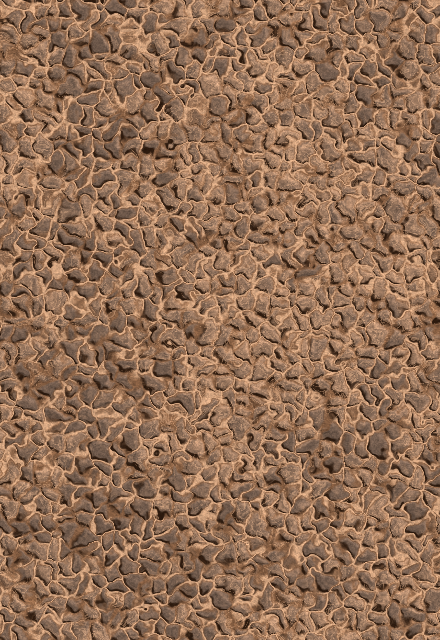
A WebGL 2 fragment shader for this texture:

```glsl
#version 300 es
precision highp float;

uniform vec2 u_resolution;
out vec4 fragColor;

#define CELLS 41.0       // pebbles along the canvas height
#define WARP 0.38        // bending of the pebble outlines
#define SIZE_SPREAD 0.34 // difference between large and small pebbles
#define VEIN_WIDTH 0.085
#define DOME_WIDTH 0.30
#define LIGHT vec2(0.60, 0.80)
#define SHADOW_REACH 0.13
#define RELIEF 1.05
#define WEAR 0.75        // amount of rubbed copper flecks
#define GRAIN 0.20

const vec3 CREVICE = vec3(0.16, 0.09, 0.045);
const vec3 COPPER = vec3(0.53, 0.35, 0.22);
const vec3 PATINA = vec3(0.43, 0.345, 0.29);
const vec3 RUBBED = vec3(0.62, 0.48, 0.38);
const vec3 RIDGE = vec3(0.88, 0.69, 0.54);

float hash(vec2 p) {
    return fract(sin(dot(p, vec2(127.1, 311.7))) * 43758.5453);
}

vec2 hash2(vec2 p) {
    return vec2(hash(p), hash(p + 57.3));
}

float noise(vec2 p) {
    vec2 i = floor(p), f = fract(p);
    f = f * f * (3.0 - 2.0 * f);
    return mix(mix(hash(i), hash(i + vec2(1, 0)), f.x),
               mix(hash(i + vec2(0, 1)), hash(i + vec2(1, 1)), f.x), f.y);
}

float fbm(vec2 p) {
    float sum = 0.0, amp = 0.5;
    for (int i = 0; i < 4; i++) {
        sum += amp * noise(p);
        p = mat2(1.6, 1.2, -1.2, 1.6) * p + 7.7;
        amp *= 0.5;
    }
    return sum / 0.9375;
}

// Weighted cells: x = distance to the border, y = random value of the cell
vec2 pebbles(vec2 p) {
    vec2 base = floor(p);
    float nearest = 9.0, second = 9.0, id = 0.0;
    for (int y = -1; y <= 1; y++)
    for (int x = -1; x <= 1; x++) {
        vec2 cell = base + vec2(x, y);
        vec2 seed = cell + 0.5 + 0.84 * (hash2(cell) - 0.5);
        float d = length(p - seed) - SIZE_SPREAD * hash(cell + 19.1);
        if (d < nearest) {
            second = nearest;
            nearest = d;
            id = hash(cell + 83.7);
        } else {
            second = min(second, d);
        }
    }
    return vec2(0.5 * (second - nearest), id);
}

// Rounded pebbles with wrinkled tops
float relief(float border, vec2 p) {
    return smoothstep(0.0, DOME_WIDTH, border) + 0.55 * fbm(p * 3.2);
}

void main() {
    vec2 p = gl_FragCoord.xy / u_resolution.y * CELLS;
    vec2 bend = vec2(noise(p * 1.3), noise(p * 1.3 + 31.0)) - 0.5;
    bend += 0.35 * (vec2(noise(p * 3.1 + 5.0), noise(p * 3.1 + 47.0)) - 0.5);
    vec2 q = p + 2.0 * WARP * bend;

    // Slope towards the light
    vec2 cell = pebbles(q);
    vec2 lit = pebbles(q + LIGHT * SHADOW_REACH);
    float slope = relief(cell.x, q) - relief(lit.x, q + LIGHT * SHADOW_REACH);
    float shade = RELIEF * slope;

    // Patina, thinner in broad patches and on some pebbles
    float patch_ = fbm(p * 0.16 + 3.0);
    float wear = smoothstep(0.15, 0.95, 0.45 * cell.y + 0.9 * patch_ - 0.12);
    float mottle = fbm(q * 2.6 + 11.0);
    vec3 color = mix(PATINA, RUBBED, clamp(wear + 1.5 * (mottle - 0.5), 0.0, 1.0));

    // Warm copper towards the gaps
    float rim = 1.0 - smoothstep(0.04, 0.20, cell.x);
    color = mix(color, COPPER, 0.65 * rim);

    // Light and shadow of the domes
    color *= 1.0 + 0.45 * clamp(shade, -0.6, 0.8);
    color = mix(color, CREVICE, smoothstep(0.10, 0.62, -shade) * 0.95);

    // Thin scratches and flecks on worn tops
    float scratch = 1.0 - abs(2.0 * fbm(q * 3.6 + 23.0) - 1.0);
    float fleck = smoothstep(0.86, 0.98, scratch) * smoothstep(0.25, 0.7, wear + 0.5 * mottle - 0.1);
    color = mix(color, RIDGE, WEAR * 0.6 * fleck);

    // Bright broken veins between the pebbles
    float width = VEIN_WIDTH * (0.55 + 0.9 * noise(p * 0.9 + 61.0));
    float vein = 1.0 - smoothstep(0.25 * width, width, cell.x);
    vein *= smoothstep(0.18, 0.50, noise(p * 1.1 + 77.0) + 0.25 * shade);
    color = mix(color, RIDGE, 0.88 * vein);

    // Fine grain
    float grain = noise(p * 9.0) + noise(p * 17.0 + 13.0) - 1.0;
    color *= 1.0 + GRAIN * grain;
    fragColor = vec4(clamp(color, 0.0, 1.0), 1.0);
}
```
